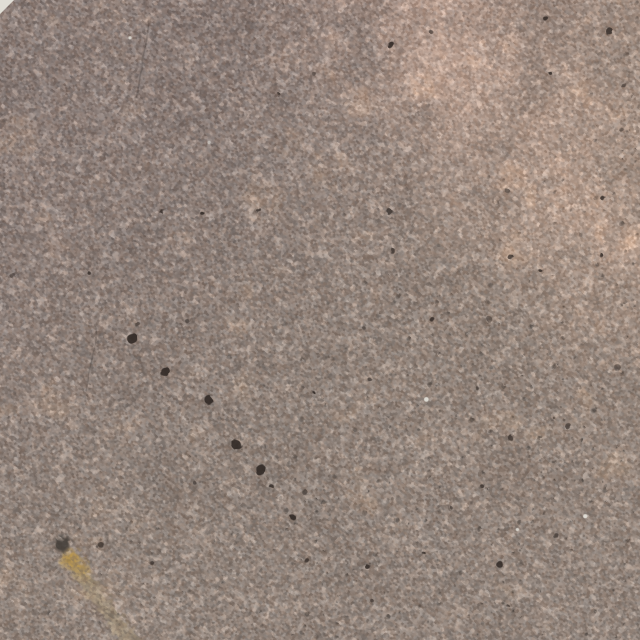
A WebGL 1 fragment shader for this texture:

```glsl
precision highp float;
// Worn concrete: fine mineral grain over soft stains, with a pale pink band at right,
// scattered tar drops, white chips, hairline cracks and a fading yellow paint streak.
// Grain and stains are smooth cellular noise; marks are distance functions.
uniform vec2 u_resolution;

float hash(vec2 p) {
  vec3 q = fract(vec3(p.xyx) * 0.1031);
  q += dot(q, q.yzx + 33.33);
  return fract((q.x + q.y) * q.z);
}

vec2 hash2(vec2 p) {
  return vec2(hash(p + 17.3), hash(p + 71.9));
}

// Random value per cell, blended softly between neighbouring cell centres
float cellNoise(vec2 p) {
  vec2 cell = floor(p);
  float sum = 0.0, total = 0.0;
  for (int y = -1; y <= 1; y++) {
    for (int x = -1; x <= 1; x++) {
      vec2 id = cell + vec2(float(x), float(y));
      vec2 d = id + 0.15 + 0.7 * hash2(id) - p;
      float w = exp(-5.0 * dot(d, d));
      sum += w * hash(id + 5.7);
      total += w;
    }
  }
  return sum / total;
}

float layeredNoise(vec2 p) {
  return 0.5 * cellNoise(p) + 0.3 * cellNoise(p * 2.1 + 9.0) + 0.2 * cellNoise(p * 4.7 + 31.0);
}

float segment(vec2 p, vec2 a, vec2 b) {
  vec2 ab = b - a;
  return length(p - a - ab * clamp(dot(p - a, ab) / dot(ab, ab), 0.0, 1.0));
}

float disc(vec2 p, float radius, float soft) {
  return 1.0 - smoothstep(radius - soft, radius + soft, length(p));
}

// At most one round mark per grid cell, mostly small, of varied strength
float scatter(vec2 p, float cells, float chance, vec2 radii, float soft) {
  vec2 id = floor(p * cells);
  vec2 centre = (id + 0.2 + 0.6 * hash2(id + cells)) / cells;
  float radius = mix(radii.x, radii.y, pow(hash(id + 3.1), 3.0));
  float present = step(hash(id + 43.7), chance);
  return present * mix(0.5, 1.0, hash(id + 8.3)) * disc(p - centre, radius, soft);
}

void main() {
  vec2 uv = gl_FragCoord.xy / u_resolution.y;
  float soft = max(0.0014, 0.8 / u_resolution.y);

  // Broad tone: mauve upper left, pink and tan worn band at right
  float stain = layeredNoise(uv * 5.0 + 3.0);
  float patches = layeredNoise(uv * 17.0 + 40.0);
  vec3 color = mix(vec3(0.562, 0.510, 0.476), vec3(0.537, 0.482, 0.460),
                   smoothstep(0.2, 1.0, uv.y - 0.6 * uv.x + 0.2));
  float across = dot(uv - vec2(0.83, 0.77), vec2(0.76, 0.65));
  float band = exp(-across * across * 38.0) * smoothstep(0.3, 0.65, uv.y);
  band *= smoothstep(0.1, 0.9, 0.5 * stain + 0.5 * patches);
  color += band * vec3(0.15, 0.108, 0.085);
  color += smoothstep(0.3, 1.1, uv.x) * uv.y * vec3(0.045, 0.03, 0.016);
  color += (stain - 0.5) * vec3(0.03, 0.028, 0.025);
  color += (patches - 0.5) * vec3(0.055, 0.05, 0.046);
  color += smoothstep(0.64, 0.85, patches) * vec3(0.035, 0.018, 0.0);

  // Mineral grain: slightly slanted, with pale flakes and dark pits
  vec2 slanted = mat2(0.8, 0.6, -0.6, 0.8) * uv * vec2(1.0, 1.15);
  float fine = cellNoise(slanted * 270.0) - 0.5;
  float coarse = cellNoise(slanted * 150.0 + 60.0);
  float tint = cellNoise(slanted * 190.0 + 20.0) - 0.5;
  color += fine * 0.16 + (coarse - 0.5) * 0.065;
  color += smoothstep(0.62, 0.95, coarse) * vec3(0.08, 0.072, 0.064);
  color += tint * vec3(0.03, 0.0, -0.02);
  float pits = scatter(uv + 0.003 * fine, 62.0, 0.24, vec2(0.0012, 0.0038), 0.0018);
  color *= 1.0 - pits * mix(0.14, 0.36, smoothstep(0.2, 1.0, uv.x - uv.y + 0.5));

  // Hairline cracks
  vec2 wobbly = uv + 0.012 * (patches - 0.5);
  float crack = min(segment(wobbly, vec2(0.235, 0.97), vec2(0.215, 0.85)),
                    segment(wobbly, vec2(0.15, 0.49), vec2(0.135, 0.39)));
  color *= 1.0 - 0.16 * (1.0 - smoothstep(0.0, 0.0025, crack));

  // Yellow paint streak fading toward the lower edge, with a burnt tip
  vec2 rough = uv + 0.009 * (coarse - 0.5);
  float streak = segment(rough, vec2(0.109, 0.127), vec2(0.225, -0.03));
  float paint = 1.0 - smoothstep(0.006, 0.02, streak);
  paint *= mix(0.35, 0.85, smoothstep(0.085, 0.125, uv.y)) * (0.8 + 0.6 * fine);
  vec3 paintColor = mix(vec3(0.67, 0.59, 0.42), vec3(0.74, 0.59, 0.27), smoothstep(0.07, 0.12, uv.y));
  color = mix(color, paintColor, paint);
  color = mix(color, vec3(0.25, 0.23, 0.21), 0.85 * disc(rough - vec2(0.096, 0.149), 0.012, 0.005));

  // Tar drops: loose scatter plus a diagonal trail
  vec2 ragged = uv + 0.004 * (coarse - 0.5);
  float tar = scatter(ragged, 11.0, 0.36, vec2(0.0028, 0.0055), soft);
  for (int i = 0; i < 6; i++) {
    float n = float(i);
    vec2 drop = vec2(0.222, 0.472) + n * vec2(0.05, -0.053) + 0.03 * (hash2(vec2(n, 4.0)) - 0.5);
    tar = max(tar, disc(ragged - drop, 0.005 + 0.004 * hash(vec2(n, 9.0)), soft));
  }
  color = mix(color, vec3(0.19, 0.16, 0.145), 0.9 * tar);

  // White chips and the pale clipped corner
  float chips = scatter(uv, 7.0, 0.09, vec2(0.0025, 0.0055), soft);
  float corner = 1.0 - smoothstep(0.022 - soft, 0.022 + soft, uv.x + 1.0 - uv.y);
  color = mix(color, vec3(0.88, 0.87, 0.84), max(chips, corner));

  gl_FragColor = vec4(clamp(color, 0.0, 1.0), 1.0);
}
```
